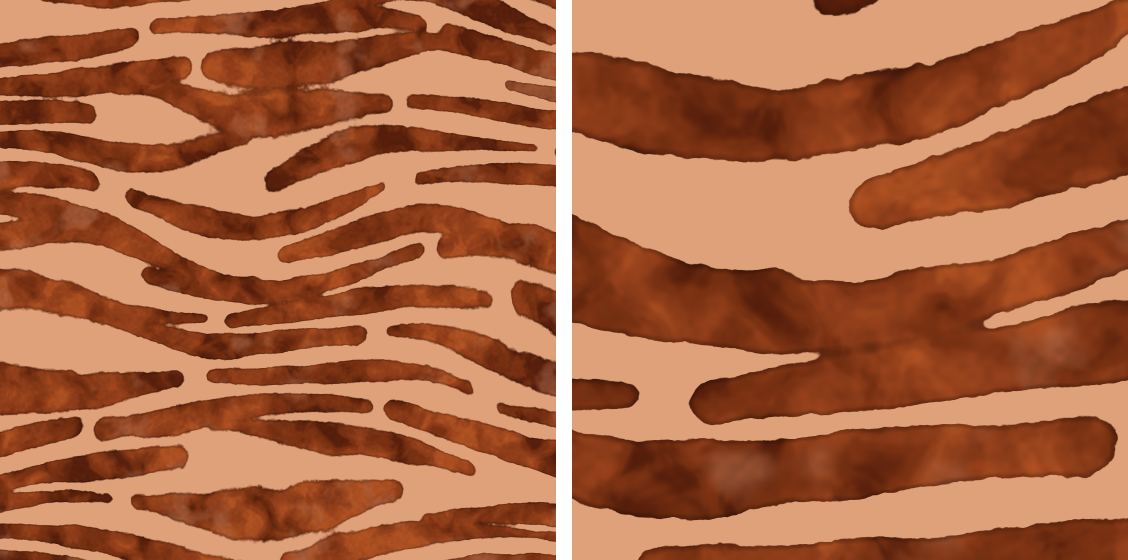
Left: the whole. Right: its middle third, enlarged.
Write a WebGL 2 fragment shader that draws this pattern.

```glsl
#version 300 es
precision highp float;
// Animal-print stripes in mottled brown watercolour on a flat tan ground.
// Tapered strokes run along the lanes of a wavy, half-drop flow field; some
// bend into the next lane to form forks. Layered noise paints the pigment.

uniform vec2 u_resolution;
out vec4 fragColor;

const float TAU = 6.28319;
const float LANE_PITCH = 0.069;
const float STROKE_SPACING = 0.52;
const vec2 WAVE_PERIOD = vec2(1.04, 0.69);
const vec2 WAVE_CREST = vec2(0.475, 0.948);

const vec3 TAN = vec3(0.87, 0.63, 0.48);
const vec3 UMBER = vec3(0.34, 0.12, 0.045);
const vec3 CHESTNUT = vec3(0.47, 0.19, 0.07);
const vec3 SIENNA = vec3(0.56, 0.24, 0.10);
const vec3 RUST = vec3(0.67, 0.31, 0.13);
const vec3 FADED = vec3(0.66, 0.40, 0.28);

float hash(vec2 p) {
    return fract(sin(dot(p, vec2(127.1, 311.7))) * 43758.5453);
}

float noise(vec2 p) {
    vec2 i = floor(p);
    vec2 f = fract(p);
    f = f * f * (3.0 - 2.0 * f);
    float low = mix(hash(i), hash(i + vec2(1, 0)), f.x);
    float high = mix(hash(i + vec2(0, 1)), hash(i + vec2(1, 1)), f.x);
    return mix(low, high, f.y);
}

float fbm(vec2 p) {
    float sum = 0.0;
    float weight = 0.533;
    for (int i = 0; i < 4; i++) {
        sum += weight * noise(p);
        p = mat2(1.6, 1.2, -1.2, 1.6) * p + 17.3;
        weight *= 0.5;
    }
    return sum;
}

float smoothMin(float a, float b, float k) {
    float h = max(k - abs(a - b), 0.0) / k;
    return min(a, b) - 0.25 * k * h * h;
}

// Flow field: crests and troughs alternate on a half-drop lattice.
vec2 flow(vec2 p) {
    vec2 wave = cos(TAU * (p - WAVE_CREST) / WAVE_PERIOD);
    float lift = 0.045 * wave.x * wave.y + 0.02 * sin(9.0 * p.x + 1.0);
    lift += 0.025 * (noise(p * 3.0) - 0.5);
    return vec2(p.x, p.y - lift);
}

// Distance to one tapered stroke; p.x runs along its cell, p.y across.
float stroke(vec2 p, vec2 id) {
    float bendPick = hash(id + 3.7);
    float bend = step(0.7, bendPick) - step(bendPick, 0.3);
    float radius = 0.023 + 0.008 * hash(id + 9.1);
    float margin = 0.008 + 0.022 * hash(id + 5.3);
    if (hash(id + 1.9) < 0.5) p.x = STROKE_SPACING - p.x;

    float along = clamp(p.x, margin + 0.013, STROKE_SPACING - margin - 0.01);
    float s = along / STROKE_SPACING;
    radius *= mix(0.65, 1.0, smoothstep(0.0, 0.35, s));
    radius *= mix(1.0, 0.42, smoothstep(0.45, 1.0, s));
    float centre = 0.8 * bend * LANE_PITCH * smoothstep(0.45, 0.95, s);
    centre += 0.007 * sin(TAU * (s + hash(id + 7.7)));
    return length(vec2(p.x - along, p.y - centre)) - radius;
}

// Joins the strokes of all lanes near p.
float stripes(vec2 p) {
    float nearest = floor(p.y / LANE_PITCH);
    float d = 1.0;
    for (int j = -2; j <= 2; j++) {
        float lane = nearest + float(j);
        float shift = 0.5 * lane + 0.35 * hash(vec2(lane, 2.0));
        float x = p.x / STROKE_SPACING + shift;
        vec2 local = vec2(fract(x) * STROKE_SPACING, p.y - (lane + 0.5) * LANE_PITCH);
        d = smoothMin(d, stroke(local, vec2(floor(x), lane)), 0.012);
    }
    return d;
}

// Blotchy watercolour with broad tone shifts and a few faded patches.
vec3 pigment(vec2 p) {
    vec2 bleed = 0.03 * vec2(noise(p * 30.0), noise(p * 30.0 + 40.0));
    float tone = 0.45 * fbm(p * 6.0 + 8.0) + 0.55 * fbm((p + bleed) * 26.0);
    tone = 0.5 + 2.2 * (tone - 0.5);
    vec3 colour = mix(UMBER, CHESTNUT, smoothstep(0.12, 0.38, tone));
    colour = mix(colour, SIENNA, smoothstep(0.38, 0.62, tone));
    colour = mix(colour, RUST, smoothstep(0.62, 0.9, tone));
    float fade = smoothstep(0.62, 0.78, fbm(p * 13.0 + 60.0));
    colour = mix(colour, FADED, 0.55 * fade);
    return colour * (0.95 + 0.1 * noise(p * 190.0));
}

void main() {
    vec2 p = gl_FragCoord.xy / u_resolution.y;
    float pixel = 1.0 / u_resolution.y;

    // Ragged brush edge: slow wobble plus fine tooth.
    float d = stripes(flow(p));
    d += 0.008 * (noise(p * 22.0) - 0.5) + 0.005 * (fbm(p * 110.0) - 0.5);

    float rim = smoothstep(0.0, 0.005, -d);
    vec3 paint = pigment(p) * mix(0.75, 1.0, rim);
    float coverage = 1.0 - smoothstep(-pixel, pixel, d);
    fragColor = vec4(mix(TAN, paint, coverage), 1.0);
}
```
